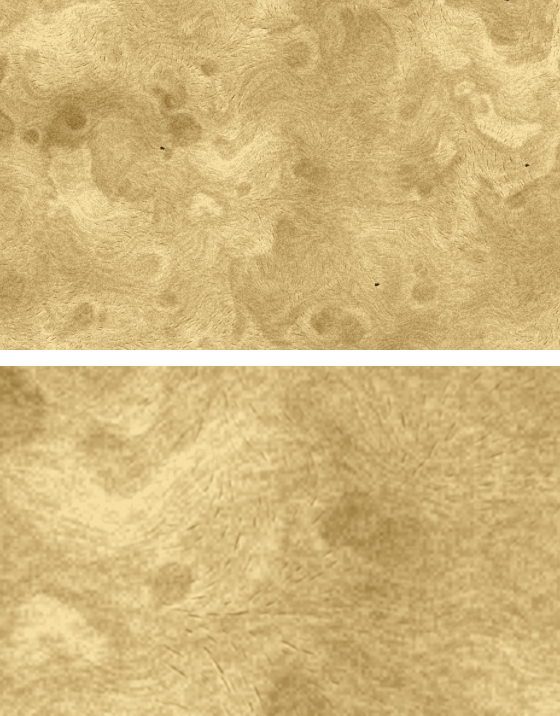
Top: the whole. Bottom: its middle third, enlarged.
A Shadertoy shader for this texture:

```glsl
// Pale golden burl veneer: cloudy folds, short curling fibres, ringed eyes and pin knots.

const vec3 DARK_WOOD = vec3(0.71, 0.59, 0.352);
const vec3 PALE_WOOD = vec3(0.90, 0.80, 0.562);
const vec3 KNOT_COLOR = vec3(0.17, 0.10, 0.04);

const float BASE_TONE = 0.55;      // 0 is dark wood, 1 is pale wood
const float CLOUD_CONTRAST = 1.55;
const float FOLD_CONTRAST = 0.72;
const float FIBRE_CONTRAST = 0.48;
const float STROKE_DEPTH = 0.80;
const float STROKE_SPACING = 0.016;
const float STROKE_CHANCE = 0.75;
const float GRIT_CONTRAST = 0.82;
const float CURL = 0.15;           // how far the grain is bent
const float EYE_SPACING = 0.19;
const float EYE_CHANCE = 0.62;
const float KNOT_SPACING = 0.40;
const float KNOT_CHANCE = 0.40;
const float KNOT_RADIUS = 0.0045;

float hash(vec2 p) {
    vec3 q = fract(p.xyx * 0.1031);
    q += dot(q, q.yzx + 33.33);
    return fract((q.x + q.y) * q.z);
}

vec2 hash2(vec2 p) {
    return vec2(hash(p + 17.0), hash(p + 59.0));
}

float noise(vec2 p) {
    vec2 cell = floor(p), f = fract(p);
    f = f * f * (3.0 - 2.0 * f);
    float low = mix(hash(cell), hash(cell + vec2(1, 0)), f.x);
    float high = mix(hash(cell + vec2(0, 1)), hash(cell + vec2(1, 1)), f.x);
    return mix(low, high, f.y);
}

float fbm(vec2 p) {
    float sum = 0.0, weight = 0.5;
    for (int i = 0; i < 4; i++) {
        sum += weight * noise(p);
        p = mat2(1.6, 1.2, -1.2, 1.6) * p + 7.3;
        weight *= 0.5;
    }
    return sum / 0.9375;
}

// Smooth displacement that makes the grain curl
vec2 curlOffset(vec2 p) {
    vec2 broad = vec2(noise(p * 6.0 + 3.7), noise(p * 6.0 + 41.2)) - 0.5;
    vec2 small = vec2(noise(p * 15.0 + 11.5), noise(p * 15.0 + 73.1)) - 0.5;
    return CURL * (broad + 0.4 * small);
}

// Short bent fibres along a swirling direction: dark with a pale lower lip
float fibreStrokes(vec2 p, float pixel) {
    float tone = 0.0;
    vec2 home = floor(p / STROKE_SPACING);
    for (int j = -1; j <= 1; j++)
    for (int i = -1; i <= 1; i++) {
        vec2 id = home + vec2(i, j);
        if (hash(id + 401.0) > STROKE_CHANCE) continue;
        vec2 center = (id + hash2(id + 433.0)) * STROKE_SPACING;
        float angle = 3.4 * (noise(center * 5.0 + 19.0) - 0.5) + 2.0 * (noise(center * 13.0 + 47.0) - 0.5);
        vec2 along = vec2(cos(angle), sin(angle));
        vec2 offset = p - center;
        vec2 q = vec2(dot(offset, along), dot(offset, vec2(-along.y, along.x)));
        q.y += 22.0 * (hash(id + 467.0) - 0.5) * q.x * q.x;
        float halfLength = mix(0.004, 0.013, hash(id + 499.0));
        float taper = 1.0 - smoothstep(0.3, 1.0, abs(q.x) / halfLength);
        float width = 0.0011 + 0.25 * pixel;
        float dark = exp(-pow(q.y / width, 2.0));
        float lip = exp(-pow((q.y + 2.2 * width) / width, 2.0));
        tone += mix(0.3, 1.0, hash(id + 521.0)) * taper * (0.4 * lip - dark);
    }
    return tone;
}

// x: tone of the burl eyes, yz: push on the surrounding grain
vec3 burlEyes(vec2 p) {
    vec3 result = vec3(0.0);
    vec2 home = floor(p / EYE_SPACING);
    for (int j = -1; j <= 1; j++)
    for (int i = -1; i <= 1; i++) {
        vec2 id = home + vec2(i, j);
        if (hash(id + 5.0) > EYE_CHANCE) continue;
        vec2 offset = p - (id + 0.1 + 0.8 * hash2(id)) * EYE_SPACING;
        float radius = mix(0.014, 0.032, hash(id + 91.0));
        float dist = length(offset) + 0.014 * (noise(p * 38.0 + id) - 0.5);
        float x = dist / radius;
        float strength = mix(0.4, 1.0, hash(id + 133.0));

        float shade = exp(-0.35 * x * x);
        float rim = exp(-pow((x - 1.0) * 5.0, 2.0));
        float innerRim = exp(-pow((x - 0.5) * 6.0, 2.0));
        float angle = 6.2832 * hash(id + 171.0);
        float side = dot(offset, vec2(cos(angle), sin(angle))) / (length(offset) + 0.001);
        float crescent = exp(-pow((x - 1.6) * 2.0, 2.0)) * (0.5 + 0.5 * side);

        result.x += strength * (0.55 * crescent - 0.32 * shade - 0.22 * rim - 0.12 * innerRim);
        result.yz -= 0.6 * offset * exp(-0.2 * x * x);
    }
    return result;
}

// Coverage of the scattered black pin knots
float pinKnots(vec2 p, float pixel) {
    vec2 id = floor(p / KNOT_SPACING);
    vec2 offset = p - (id + 0.15 + 0.7 * hash2(id + 211.0)) * KNOT_SPACING;
    float dist = length(offset * vec2(0.8, 1.2)) + 0.004 * (noise(p * 250.0) - 0.5);
    return step(hash(id + 307.0), KNOT_CHANCE) * (1.0 - smoothstep(KNOT_RADIUS - pixel, KNOT_RADIUS + pixel, dist));
}

void mainImage(out vec4 fragColor, in vec2 fragCoord) {
    vec2 p = fragCoord / iResolution.y;
    float pixel = 1.0 / iResolution.y;
    vec3 eyes = burlEyes(p);
    vec2 grain = p + curlOffset(p) + eyes.yz;

    // Broad clouds, and folds that brighten slowly and end abruptly
    float cloud = fbm(mix(p, grain, 0.6) * 4.4 + 2.0) - 0.5;
    float phase = fract(3.2 * fbm(mix(p, grain, 0.7) * 4.8 + 23.0));
    float fold = phase * (1.0 - smoothstep(0.82, 1.0, phase)) - 0.42;
    float foldMask = smoothstep(0.25, 0.7, noise(p * 4.0 + 63.0));
    float tone = BASE_TONE + CLOUD_CONTRAST * cloud + FOLD_CONTRAST * fold * foldMask + eyes.x;

    // Fibres, strongest on pale wood
    float strokeMask = smoothstep(0.2, 0.8, tone) * smoothstep(0.2, 0.6, noise(p * 5.0 + 87.0));
    tone += FIBRE_CONTRAST * (noise(grain * vec2(55.0, 150.0) + 31.0) - 0.5);
    tone += STROKE_DEPTH * mix(0.2, 1.0, strokeMask) * fibreStrokes(p, pixel);

    // Fine pore grit
    float grit = 0.7 * noise(p * 290.0) + 0.3 * noise(p * vec2(130.0, 180.0) + 9.0) - 0.5;
    tone += GRIT_CONTRAST * grit;

    vec3 color = mix(DARK_WOOD, PALE_WOOD, clamp(tone, -0.7, 1.35));
    color = mix(color, KNOT_COLOR, 0.9 * pinKnots(p, pixel));
    fragColor = vec4(color, 1.0);
}
```
